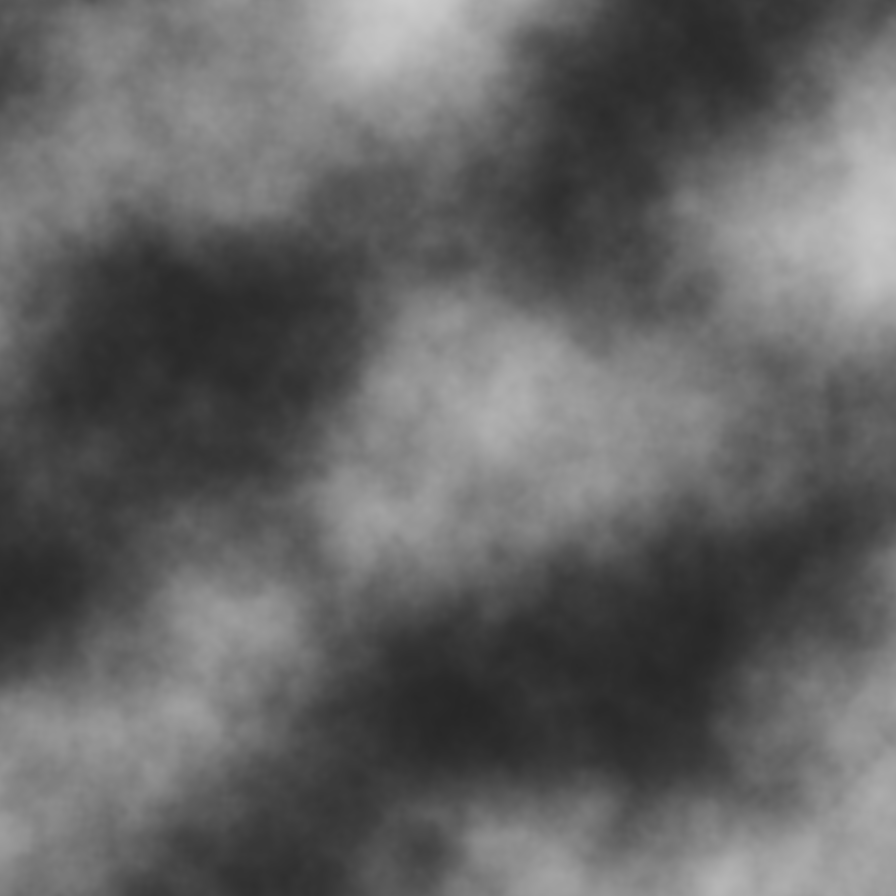
This texture is drawn by a three.js fragment shader. Its source:

```glsl
varying vec2 vUv;

const float TAU = 6.2831853;
const float MID_GREY = 0.42;
const float DARK_LIMIT = 0.34;
const float LIGHT_LIMIT = 0.52;
const int OCTAVES = 6;

float hash(vec2 cell) {
  vec3 p = fract(cell.xyx * vec3(0.1031, 0.1030, 0.0973));
  p += dot(p, p.yzx + 33.33);
  return fract((p.x + p.y) * p.z);
}

// Smooth lattice noise, centred on zero
float valueNoise(vec2 p) {
  vec2 cell = floor(p);
  vec2 f = fract(p);
  vec2 blend = f * f * (3.0 - 2.0 * f);
  float low = mix(hash(cell), hash(cell + vec2(1.0, 0.0)), blend.x);
  float high = mix(hash(cell + vec2(0.0, 1.0)), hash(cell + vec2(1.0, 1.0)), blend.x);
  return mix(low, high, blend.y) - 0.5;
}

// Octaves of noise, each finer, fainter and turned again; the first follows the slant
float cloudNoise(vec2 p, float frequency, float gain) {
  mat2 turn = mat2(0.8, -0.6, 0.6, 0.8);
  float sum = 0.0;
  float amplitude = 1.0;
  p = turn * p * frequency;
  for (int i = 0; i < OCTAVES; i++) {
    sum += amplitude * valueNoise(p + 17.0);
    p = turn * p * 2.0 + 5.3;
    amplitude *= gain;
  }
  return sum;
}

// Broad slanted banks from layered sines
float cloudBanks(vec2 p, float slope, float period, float offset) {
  float across = (p.y - slope * p.x - offset) / period;
  float bend = 0.05 * sin(TAU * (p.x * 1.3 + p.y * 0.6));
  return cos(TAU * (across + bend));
}

// Rolls off extremes without flat patches
float softLimit(float value, float limit) {
  float ratio = value / limit;
  return value / sqrt(1.0 + ratio * ratio);
}

void main() {
  float banks = cloudBanks(vUv, 0.6, 0.62, 0.16);
  float billows = cloudNoise(vUv, 4.0, 0.54);
  float swell = 0.17 * banks + 0.52 * billows;
  float tone = MID_GREY + softLimit(swell, swell < 0.0 ? DARK_LIMIT : LIGHT_LIMIT);
  gl_FragColor = vec4(vec3(tone), 1.0);
}
```
